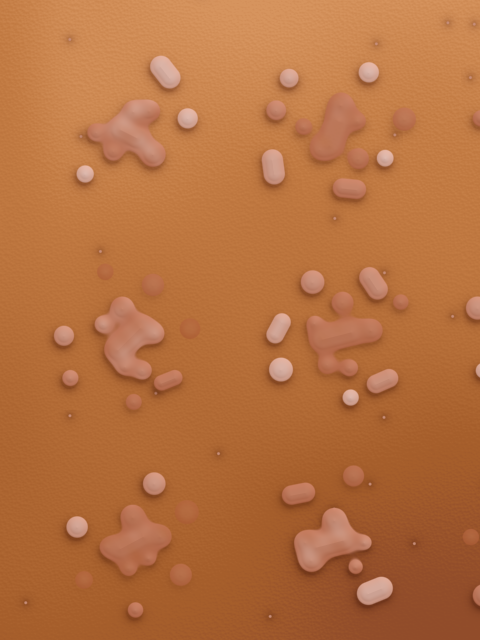
Give the GLSL for this texture, as a WebGL 1 fragment shader.

```glsl
precision highp float;
// Clusters of melted wax drops on warm, softly lit orange paper.
// A jittered grid holds one smooth-union puddle per cell with a ring of drops
// around it; cellular noise embosses the paper and layered sines bend the light.
uniform vec2 u_resolution;

#define CELL vec2(0.32, 0.315)
#define FIRST_CENTRE vec2(0.20, 0.155)
#define RING_MIN 0.088
#define RING_MAX 0.116
#define MERGE 0.020
#define EDGE 0.0014
#define SHADOW 0.34
#define GRAIN_SCALE 230.0
#define GRAIN_DEPTH 0.085
#define LIGHT_DIR vec2(0.35, 0.937)

const float TAU = 6.2831853;

vec2 hash2(vec2 p) {
  vec2 s = vec2(dot(p, vec2(127.1, 311.7)), dot(p, vec2(269.5, 183.3)));
  return fract(sin(s) * 43758.545);
}

vec2 polar(float angle) { return vec2(cos(angle), sin(angle)); }

float cellular(vec2 p) {
  vec2 base = floor(p);
  float nearest = 2.0;
  for (int y = -1; y <= 1; y++)
    for (int x = -1; x <= 1; x++) {
      vec2 c = base + vec2(float(x), float(y));
      nearest = min(nearest, length(c + hash2(c) - p));
    }
  return nearest;
}

float layeredSines(vec2 p) {
  return (sin(p.x * 1.3 + 2.0 * sin(p.y * 0.9)) + sin(p.y * 2.1 - p.x * 1.7 + 1.0)
        + 0.5 * sin(p.x * 3.9 + p.y * 3.1)) / 2.5;
}

float smoothMin(float a, float b, float k) {
  float h = max(k - abs(a - b), 0.0) / k;
  return min(a, b) - h * h * k * 0.25;
}

float capsule(vec2 p, vec2 halfAxis) {
  float t = clamp(dot(p, halfAxis) / (dot(halfAxis, halfAxis) + 1e-7), -1.0, 1.0);
  return length(p - halfAxis * t);
}

// Elongated core with five lobes flowing into it
float puddle(vec2 q, vec2 id) {
  vec2 form = hash2(id + 3.7);
  float d = capsule(q, polar(TAU * form.x) * mix(0.012, 0.034, form.y)) - 0.022;
  for (int i = 0; i < 5; i++) {
    float k = float(i);
    vec2 h = hash2(id * 7.0 + k + 11.3);
    vec2 c = polar(TAU * (k + 0.7 * h.x) / 5.0) * mix(0.034, 0.056, h.y);
    d = smoothMin(d, length(q - c) - mix(0.011, 0.020, fract(h.x * 5.3 + h.y)), MERGE);
  }
  return d;
}

// Milkiness 0 is clear wax soaked into paper, 1 is opaque white
vec3 waxColour(float milk) {
  vec3 soaked = vec3(0.70, 0.40, 0.22);
  vec3 coral = vec3(0.74, 0.47, 0.36);
  vec3 pale = vec3(0.85, 0.71, 0.67);
  return mix(mix(soaked, coral, smoothstep(0.0, 0.4, milk)), pale, smoothstep(0.4, 1.0, milk));
}

// Paints one drop; slope is the rise of its distance toward the light
vec3 addWax(vec3 under, float d, float slope, float milk) {
  float thick = smoothstep(0.1, 0.6, milk);
  float shade = exp(-max(d + 0.004 * slope, 0.0) / 0.0055) * (0.6 - 0.4 * slope);
  under *= 1.0 - SHADOW * thick * shade * vec3(0.75, 1.0, 1.15);
  float dome = smoothstep(0.0, 0.013, -d);
  vec3 wax = waxColour(milk) * mix(vec3(0.97, 0.90, 0.86), vec3(1.0), dome);
  wax += slope * (1.0 - 0.75 * dome) * mix(0.02, 0.09, thick);
  wax += 0.07 * thick * smoothstep(0.004, 0.0, abs(d + 0.003)) * max(-slope, 0.0);
  return mix(under, wax, smoothstep(EDGE, -EDGE, d) * mix(0.75, 0.97, thick));
}

vec3 paper(vec2 p) {
  vec2 g = p * GRAIN_SCALE * vec2(0.8, 1.0);
  float grain = cellular(g) - cellular(g + LIGHT_DIR * 0.6);
  float level = 0.24 + 0.66 * p.y + 0.07 * layeredSines(p * 4.5) + GRAIN_DEPTH * grain;
  level -= 0.28 * smoothstep(0.55, 0.0, length(p - vec2(0.78, 0.0)));
  level -= 0.12 * smoothstep(0.12, 0.0, p.x) * p.y;
  vec3 c = mix(vec3(0.57, 0.30, 0.165), vec3(0.65, 0.37, 0.17), smoothstep(0.0, 0.3, level));
  c = mix(c, vec3(0.76, 0.48, 0.26), clamp((level - 0.3) / 0.4, 0.0, 1.0));
  return mix(c, vec3(0.84, 0.58, 0.37), clamp((level - 0.7) / 0.25, 0.0, 1.0));
}

void main() {
  vec2 p = gl_FragCoord.xy / u_resolution.y;
  vec3 col = paper(p);

  // Wax crumbs
  vec2 crumbCell = floor(p / 0.09);
  vec2 crumb = hash2(crumbCell + 41.0);
  float crumbDist = length(p - (crumbCell + 0.1 + 0.8 * crumb) * 0.09) - 0.0022;
  if (hash2(crumbCell + 77.0).x < 0.2) col = addWax(col, crumbDist, 0.0, 0.75);

  // One cluster per grid cell
  vec2 id = floor((p - FIRST_CENTRE) / CELL + 0.5);
  if (id.x >= 0.0 && id.y >= 0.0 && id.y < 3.0) {
    vec2 q = p - FIRST_CENTRE - id * CELL - (hash2(id + 5.0) - 0.5) * 0.016;
    vec2 lit = q + LIGHT_DIR * 0.002;
    float d = puddle(q, id);
    float milk = mix(0.36, 0.62, hash2(id + 9.0).x) + 0.12 * layeredSines(q * 45.0 + id * 4.0);
    col = addWax(col, d, (puddle(lit, id) - d) / 0.002, milk);

    for (int i = 0; i < 7; i++) {
      float k = float(i);
      vec2 h = hash2(id * 13.0 + k * 1.7 + 2.0);
      vec2 look = hash2(id * 5.0 + k * 2.3 + 19.0);
      float angle = TAU * (k + 0.6 * h.x) / 7.0;
      vec2 c = polar(angle) * mix(RING_MIN, RING_MAX, h.y);
      vec2 axis = polar(angle + 1.2) * 0.011 * step(0.72, look.x);
      float r = mix(0.012, 0.019, fract(h.x * 7.1 + look.x));
      float drop = capsule(q - c, axis) - r;
      float slope = (capsule(lit - c, axis) - r - drop) / 0.002;
      if (look.x > 0.15) col = addWax(col, drop, slope, mix(0.12, 1.0, look.y));
    }
  }
  gl_FragColor = vec4(clamp(col, 0.0, 1.0), 1.0);
}
```
